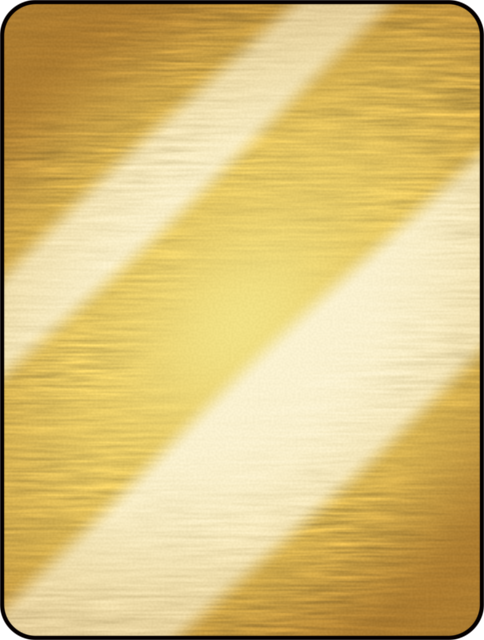
Give the GLSL for this texture, as a Shadertoy shader.

```glsl
#define GLOW_CENTER vec2(0.378, 0.492)
#define ACROSS vec2(0.690, -0.723)
#define ALONG_SQUEEZE 0.70
#define SHEEN_SOFTNESS 0.021
#define SHEEN_BULGE 0.010
#define BRUSH_STRENGTH 0.20
#define GRAIN_STRENGTH 0.025
#define CORNER_RADIUS 0.056
#define BORDER_WIDTH 0.0065
#define CREAM vec3(0.985, 0.955, 0.845)

vec2 gradientAt(vec2 cell) {
    vec3 h = fract(cell.xyx * vec3(0.1031, 0.1030, 0.0973));
    h += dot(h, h.yzx + 33.33);
    float angle = 6.2832 * fract((h.x + h.y) * h.z);
    return vec2(cos(angle), sin(angle));
}

float gradientNoise(vec2 p) {
    vec2 i = floor(p), f = fract(p);
    vec2 u = f * f * f * (f * (f * 6.0 - 15.0) + 10.0);
    vec2 e = vec2(0.0, 1.0);
    float a = dot(gradientAt(i), f);
    float b = dot(gradientAt(i + e.yx), f - e.yx);
    float c = dot(gradientAt(i + e.xy), f - e.xy);
    float d = dot(gradientAt(i + e.yy), f - e.yy);
    return mix(mix(a, b, u.x), mix(c, d, u.x), u.y);
}

float roundedBox(vec2 p, vec2 halfSize, float radius) {
    vec2 q = abs(p) - halfSize + radius;
    return length(max(q, 0.0)) + min(max(q.x, q.y), 0.0) - radius;
}

// Gold from the bright middle to the bronze corners
vec3 goldRamp(float t) {
    vec3 c = mix(vec3(0.945, 0.880, 0.520), vec3(0.900, 0.785, 0.390), smoothstep(0.0, 0.21, t));
    c = mix(c, vec3(0.820, 0.670, 0.295), smoothstep(0.17, 0.37, t));
    return mix(c, vec3(0.675, 0.485, 0.185), smoothstep(0.32, 0.52, t));
}

// Horizontal brush marks, long and thin, in uneven patches
float brushMarks(vec2 p) {
    float marks = gradientNoise(p * vec2(9.0, 170.0));
    marks += 0.6 * gradientNoise(p * vec2(22.0, 230.0) + 31.7);
    marks += 0.5 * gradientNoise(p * vec2(3.0, 75.0) + 74.3);
    float patches = 0.75 + 0.9 * gradientNoise(p * vec2(4.0, 7.0) + 12.5);
    return marks * patches;
}

float sheenBand(float across, float center, float halfWidth) {
    float d = abs(across - center) - halfWidth;
    return 1.0 - smoothstep(-SHEEN_SOFTNESS, SHEEN_SOFTNESS, d);
}

void mainImage(out vec4 fragColor, in vec2 fragCoord) {
    vec2 p = fragCoord / iResolution.y;
    vec2 halfSize = 0.5 * iResolution.xy / iResolution.y;
    float pixel = 1.0 / iResolution.y;

    // Coordinates across and along the diagonal sheen
    vec2 q = p - GLOW_CENTER;
    float across = dot(q, ACROSS);
    float along = dot(q, vec2(-ACROSS.y, ACROSS.x));
    float falloff = length(vec2(across, along * ALONG_SQUEEZE));

    // Brushed metal
    float brush = brushMarks(p) * smoothstep(0.03, 0.28, falloff);
    brush *= 1.0 - 0.6 * smoothstep(0.42, 0.52, falloff);
    vec3 color = goldRamp(falloff) * (1.0 + BRUSH_STRENGTH * brush);

    // Two light bands, widest at the middle
    float bulge = SHEEN_BULGE * (1.0 - smoothstep(0.0, 0.45, abs(along)));
    float sheen = sheenBand(across, -0.2545, 0.052 + bulge);
    sheen = max(sheen, sheenBand(across, 0.1735, 0.110 + bulge));
    float strength = mix(0.92, 0.58, smoothstep(0.13, 0.44, falloff));
    strength += 0.12 * brush;
    color = mix(color, CREAM, sheen * strength);

    // Fine grain
    color += GRAIN_STRENGTH * gradientNoise(p * 240.0 + 5.3);

    // Black rim and pale outer corners
    float edge = roundedBox(p - halfSize, halfSize, CORNER_RADIUS);
    float rim = smoothstep(-pixel, pixel, edge + BORDER_WIDTH);
    color = mix(color, vec3(0.02, 0.0, 0.0), rim);
    color = mix(color, vec3(1.0), smoothstep(-pixel, pixel, edge));

    fragColor = vec4(clamp(color, 0.0, 1.0), 1.0);
}
```
